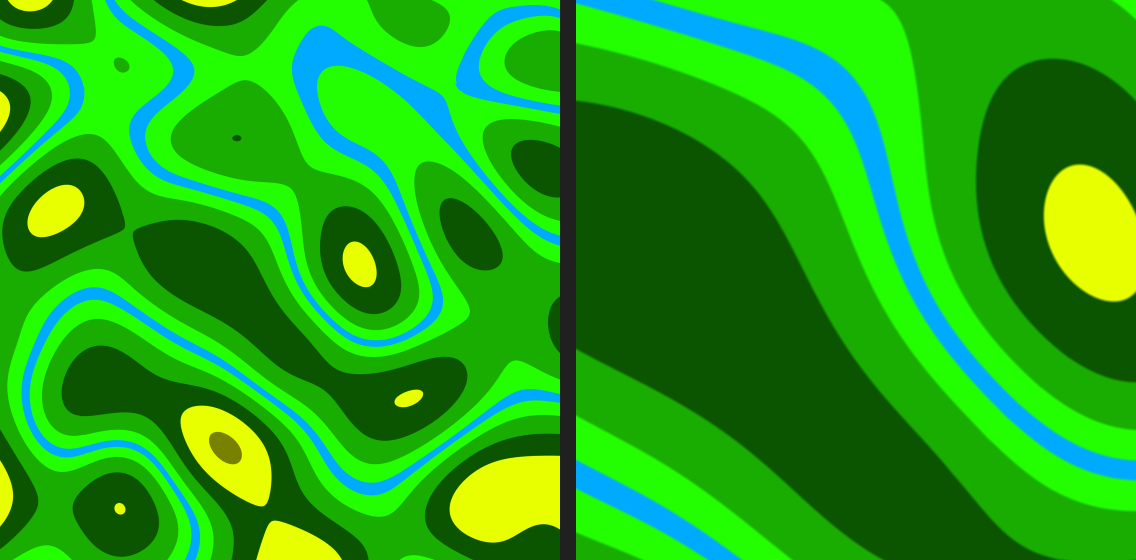
Left: the whole. Right: its middle third, enlarged.
Write a three.js fragment shader that draws this texture.

```glsl
// Flat contour bands of smooth simplex noise: blue zero line, greens, yellow and olive peaks.
varying vec2 vUv;

const float NOISE_SCALE = 2.3;                  // noise units across the canvas
const vec3 NOISE_ORIGIN = vec3(11.3, 4.7, 8.2); // slice of the 3D noise
const float BAND_STEP = 0.2;                    // height of one colour band
const float LINE_HALF = 0.05;                   // half height of the zero line
const float EDGE_SOFT = 0.0012;                 // edge softness in canvas units

const vec3 BLUE = vec3(0.0, 0.67, 1.0);
const vec3 BRIGHT_GREEN = vec3(0.14, 1.0, 0.0);
const vec3 MID_GREEN = vec3(0.094, 0.68, 0.0);
const vec3 DARK_GREEN = vec3(0.047, 0.333, 0.0);
const vec3 YELLOW = vec3(0.91, 1.0, 0.0);
const vec3 OLIVE = vec3(0.47, 0.51, 0.0);

// Sine-free hash of a lattice point, each component in 0..1
vec3 hash3(vec3 p) {
  p = fract(p * vec3(0.1031, 0.1030, 0.0973));
  p += dot(p, p.yxz + 33.33);
  return fract((p.xxy + p.yxx) * p.zyx);
}

// Contribution of one simplex corner with a random unit gradient
float cornerWeight(vec3 offset, vec3 corner) {
  vec3 gradient = normalize(hash3(corner) - 0.4999);
  float falloff = max(0.6 - dot(offset, offset), 0.0);
  falloff *= falloff;
  return falloff * falloff * dot(gradient, offset);
}

// 3D simplex noise, about -1..1
float simplexNoise(vec3 p) {
  vec3 cell = floor(p + dot(p, vec3(1.0 / 3.0)));
  vec3 d = p - cell + dot(cell, vec3(1.0 / 6.0));
  vec3 g = step(d.yzx, d);
  vec3 l = 1.0 - g;
  vec3 c1 = min(g, l.zxy);
  vec3 c2 = max(g, l.zxy);
  float sum = cornerWeight(d, cell)
            + cornerWeight(d - c1 + 1.0 / 6.0, cell + c1)
            + cornerWeight(d - c2 + 1.0 / 3.0, cell + c2)
            + cornerWeight(d - 0.5, cell + 1.0);
  return 42.0 * sum;
}

float heightAt(vec2 uv) {
  return simplexNoise(NOISE_ORIGIN + vec3(uv * NOISE_SCALE, 0.0));
}

// Switches to the next colour above a level, with a soft edge
vec3 bandAbove(vec3 below, vec3 above, float level, float height, float soft) {
  return mix(below, above, smoothstep(level - soft, level + soft, height));
}

void main() {
  float h = heightAt(vUv);

  // Local slope keeps the edges equally sharp on steep and flat ground
  vec2 rise = vec2(heightAt(vUv + vec2(EDGE_SOFT, 0.0)),
                   heightAt(vUv + vec2(0.0, EDGE_SOFT))) - h;
  float soft = clamp(length(rise), 0.0005, 0.02);

  // Bands mirrored on both sides of the zero line
  float level = abs(h);
  vec3 color = bandAbove(BLUE, BRIGHT_GREEN, LINE_HALF, level, soft);
  color = bandAbove(color, MID_GREEN, BAND_STEP, level, soft);
  color = bandAbove(color, DARK_GREEN, 2.0 * BAND_STEP, level, soft);
  color = bandAbove(color, YELLOW, 3.0 * BAND_STEP, level, soft);
  color = bandAbove(color, OLIVE, 4.0 * BAND_STEP, level, soft);

  gl_FragColor = vec4(color, 1.0);
}
```
